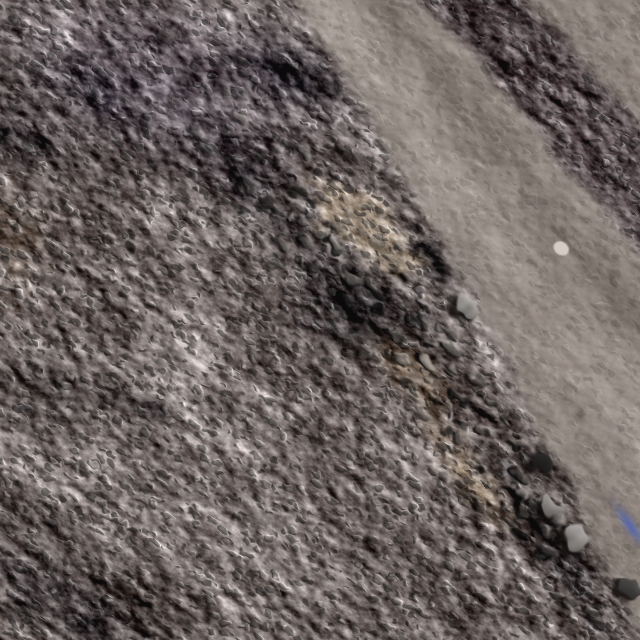
Reproduce this texture procedurally as a WebGL 1 fragment shader.

```glsl
precision highp float;
uniform vec2 u_resolution;

float hash(vec2 p) {
  vec3 q = fract(p.xyx * 0.1031);
  q += dot(q, q.yzx + 33.33);
  return fract((q.x + q.y) * q.z);
}
float noise(vec2 p) {
  vec2 i = floor(p), f = fract(p);
  f = f * f * (3.0 - 2.0 * f);
  return mix(mix(hash(i), hash(i + vec2(1, 0)), f.x),
             mix(hash(i + vec2(0, 1)), hash(i + 1.0), f.x), f.y);
}
float fbm(vec2 p) {
  float sum = 0.0, amp = 0.5;
  for (int i = 0; i < 4; i++) {
    sum += amp * noise(p);
    p = p * 2.03 + 17.7;
    amp *= 0.55;
  }
  return sum;
}
vec2 rotate(vec2 p, float a) {
  float c = cos(a), s = sin(a);
  return vec2(c * p.x + s * p.y, c * p.y - s * p.x);
}
// Soft ellipse turned by an angle
float spot(vec2 p, vec2 center, vec2 radii, float angle) {
  vec2 d = rotate(p - center, angle) / radii;
  return exp(-dot(d, d));
}
// Scattered angular stones: x = lit body, y = cast shadow
vec2 stones(vec2 p, float density) {
  p += 0.55 * vec2(noise(p * 2.1), noise(p * 2.1 + 31.0));
  vec2 cell = floor(p), result = vec2(0.0);
  for (int j = -1; j <= 1; j++) {
    for (int i = -1; i <= 1; i++) {
      vec2 id = cell + vec2(float(i), float(j));
      vec2 d = p - id - 0.15 - 0.7 * vec2(hash(id + 19.0), hash(id + 41.0));
      d = rotate(d, hash(id + 5.0) - 0.5) * vec2(0.8, 1.2);
      float r = mix(0.1, 0.46, hash(id + 63.0));
      float body = smoothstep(0.14, -0.14, length(d) - r);
      float shade = smoothstep(0.18, -0.1, length(d + vec2(0.14, 0.27)) - r);
      float lit = mix(0.1, 1.0, hash(id + 87.0)) * (0.8 + 0.9 * d.y);
      result = max(result, step(hash(id + 7.0), density) * vec2(body * lit, shade));
    }
  }
  return result;
}
// Single boulder with a shadow to its lower left
vec3 boulder(vec3 base, vec2 p, vec2 center, vec2 radii, float tone) {
  vec2 d = rotate(p - center, -0.5) / radii;
  d += 0.9 * vec2(noise(p * 75.0), noise(p * 75.0 + 9.0)) - 0.45;
  float shade = smoothstep(1.4, 0.7, length(d + vec2(0.45, 0.6)));
  base = mix(base, vec3(0.07, 0.05, 0.05), 0.85 * shade);
  vec3 lit = tone * vec3(1.0, 0.97, 0.95) * (0.85 + 0.25 * d.y);
  return mix(base, lit, smoothstep(1.15, 0.75, length(d)));
}

void main() {
  vec2 p = gl_FragCoord.xy / u_resolution;
  float t = 1.0 - p.y;
  float wobble = 0.03 * (fbm(p * 16.0) - 0.5);
  vec2 q = rotate(p, -0.62);
  // Track, berm and slope regions
  float edge = p.x - (0.456 + 0.64 * t - 0.1 * t * t) + wobble;
  float road = smoothstep(-0.02, 0.025, edge), slope = 1.0 - road;
  float berm = smoothstep(-0.02, 0.02, p.x - 0.664 - 0.86 * t + wobble)
             * smoothstep(0.025, -0.025, p.x - 0.82 - 0.93 * t - wobble);
  float rough = mix(1.0, 0.25, road * (1.0 - berm));
  // Broad ground colour and wheel ruts
  vec3 color = mix(vec3(0.44, 0.4, 0.39), vec3(0.56, 0.52, 0.495), road);
  color += (0.38 * slope + 0.1) * (fbm(q * vec2(7, 11) + 3.0) - 0.5);
  color += road * 0.05 * exp(-pow((p.x - 0.51 - 0.71 * t) / 0.045, 2.0));
  color -= road * 0.07 * exp(-pow((p.x - 0.6 - 0.8 * t) / 0.035, 2.0));
  color = mix(color, vec3(0.32, 0.275, 0.285), berm);
  // Dark and bluish spoil, broken up by noise
  float dark = spot(p, vec2(0.46, 0.89), vec2(0.1, 0.05), -0.4);
  dark += 0.8 * spot(p, vec2(0.03, 0.78), vec2(0.07, 0.05), -0.5);
  dark += 0.7 * spot(p, vec2(0.14, 0.86), vec2(0.09, 0.035), -0.6);
  dark += 0.8 * spot(p, vec2(0.12, 0.04), vec2(0.2, 0.05), -0.6);
  dark += 0.7 * spot(p, vec2(0.41, 0.7), vec2(0.16, 0.045), -0.75);
  dark += 1.4 * spot(p, vec2(0.565, 0.515), vec2(0.1, 0.05), -0.3);
  dark += 1.2 * spot(p, vec2(0.67, 0.6), vec2(0.05, 0.02), -1.0);
  dark += 0.9 * spot(p, vec2(0.85, 0.17), vec2(0.18, 0.03), -1.0);
  dark += 0.7 * spot(p, vec2(0.22, 0.37), vec2(0.06, 0.02), -0.3);
  dark += 0.4 * spot(p, vec2(0.06, 0.41), vec2(0.12, 0.05), -0.5);
  dark = clamp(dark * slope * (0.1 + 1.5 * fbm(q * vec2(28, 42))), 0.0, 1.0);
  color = mix(color, vec3(0.1, 0.08, 0.09), dark);
  color.b += 0.035 * slope * spot(p, vec2(0.25, 0.88), vec2(0.25, 0.13), -0.3);
  // Pale outcrop and rusty soil
  float pale = spot(p, vec2(0.57, 0.645), vec2(0.12, 0.05), -0.75);
  pale = smoothstep(0.3, 0.7, pale + 0.9 * (fbm(q * 30.0) - 0.5));
  color = mix(color, vec3(0.64, 0.58, 0.52), pale);
  float rust = spot(p, vec2(0.645, 0.42), vec2(0.07, 0.03), -0.8)
             + spot(p, vec2(0.735, 0.26), vec2(0.1, 0.025), -0.9)
             + 0.4 * spot(p, vec2(0.02, 0.62), vec2(0.06, 0.11), 0.0);
  color = mix(color, vec3(0.47, 0.38, 0.28), rust * fbm(q * 35.0));
  // Slanted grain, lit from above right
  vec2 g = q * vec2(44, 80);
  float grain = 0.62 * (fbm(g) - fbm(g + vec2(0.2, 0.65)));
  grain += 0.42 * (fbm(g * 0.6 + 9.0) - 0.5);
  color += rough * (grain + 0.14 * (noise(q * vec2(150, 220)) - 0.5));
  // Gravel everywhere, larger rocks along the ridge
  float ridge = spot(p, vec2(0.52, 0.62), vec2(0.27, 0.09), -0.8)
              + spot(p, vec2(0.8, 0.24), vec2(0.3, 0.07), -1.0);
  ridge = min(ridge, 1.0) * slope;
  vec2 gravel = stones(q * vec2(62, 84), 0.5);
  vec2 rocks = stones(q * vec2(36, 46) + 5.0, 0.1 + 0.6 * ridge);
  color *= 1.0 - 0.45 * rough * gravel.y;
  color += rough * gravel.x * 0.26;
  float weight = slope * (0.3 + 0.7 * ridge) * (1.0 - 0.6 * pale);
  color *= 1.0 - 0.75 * weight * rocks.y;
  color = mix(color, vec3(0.68, 0.65, 0.62), weight * rocks.x * (1.0 - 0.6 * dark));
  // Loose boulders and a blue scrap beside the track
  color = boulder(color, p, vec2(0.73, 0.522), vec2(0.021, 0.015), 0.66);
  color = boulder(color, p, vec2(0.902, 0.156), vec2(0.023, 0.018), 0.64);
  color = boulder(color, p, vec2(0.862, 0.205), vec2(0.02, 0.015), 0.6);
  color = boulder(color, p, vec2(0.85, 0.275), vec2(0.02, 0.014), 0.16);
  color = boulder(color, p, vec2(0.987, 0.08), vec2(0.018, 0.013), 0.3);
  float chip = spot(p, vec2(0.877, 0.612), vec2(0.015, 0.012), -0.6);
  color = mix(color, vec3(0.83, 0.8, 0.77), smoothstep(0.3, 0.6, chip + 8.0 * wobble));
  float scrap = spot(p, vec2(0.985, 0.178), vec2(0.032, 0.008), -0.95);
  color = mix(color, vec3(0.3, 0.38, 0.68), 0.8 * scrap);
  gl_FragColor = vec4(clamp(color, 0.04, 0.95), 1.0);
}
```
